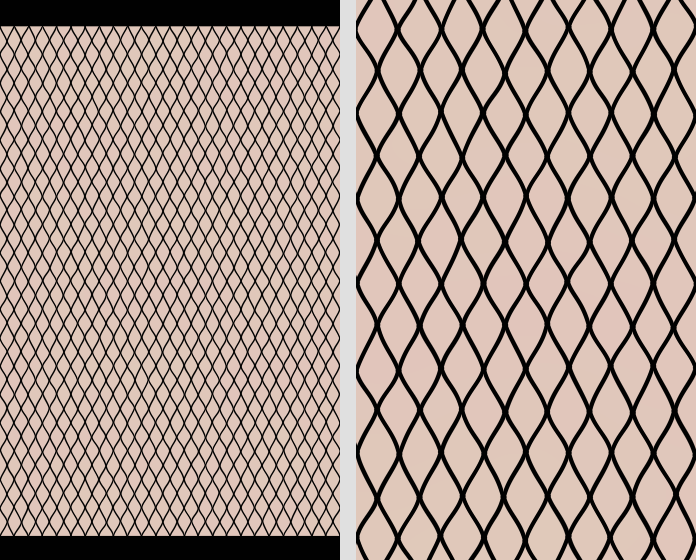
Left, the full canvas; right, a detail of the centre.
This pattern is drawn by a Shadertoy shader. Its source:

```glsl
// Black net of wavy strands over pale skin-toned diamonds, between two dark bars.
// Neighbouring strands swing in opposite phase and meet at knots; gradient noise
// bends them a little, and a hash tints each diamond.

const float COLUMNS = 24.0;
const float HALF_ROWS = 36.0;
const float BAR_BOTTOM = 0.043;
const float BAR_TOP = 0.953;
const float PI = 3.14159265;

const vec3 INK = vec3(0.004);
const vec3 PINK = vec3(0.882, 0.772, 0.735);
const vec3 SAND = vec3(0.878, 0.788, 0.728);

float hash(vec2 p) {
    vec3 q = fract(vec3(p.xyx) * 0.1031);
    q += dot(q, q.yzx + 33.33);
    return fract((q.x + q.y) * q.z);
}

vec2 gradient(vec2 cell) {
    float angle = 2.0 * PI * hash(cell);
    return vec2(cos(angle), sin(angle));
}

float gradientNoise(vec2 p) {
    vec2 i = floor(p), f = fract(p);
    vec2 s = f * f * f * (f * (f * 6.0 - 15.0) + 10.0);
    vec2 e = vec2(0.0, 1.0);
    float a = dot(gradient(i), f);
    float b = dot(gradient(i + e.yx), f - e.yx);
    float c = dot(gradient(i + e.xy), f - e.xy);
    float d = dot(gradient(i + e.yy), f - e.yy);
    return mix(mix(a, b, s.x), mix(c, d, s.x), s.y);
}

// Swing of a strand: a zigzag with softened turns, +1 at even heights
float swing(float y) {
    float zigzag = 1.0 - 2.0 * abs(mod(y + 1.0, 2.0) - 1.0);
    return mix(zigzag, cos(PI * y), 0.45);
}

// Distance to the centre line of the nearest strand
float strandDistance(vec2 p, float reach) {
    float wave = swing(p.y);
    float slope = reach * (swing(p.y + 0.02) - swing(p.y - 0.02)) / 0.04;
    float nearest = 1.0;
    float base = floor(p.x * 2.0);
    for (int i = -1; i <= 1; i++) {
        float k = base + float(i);
        float side = 1.0 - 2.0 * mod(k, 2.0);
        float x = 0.5 * k + 0.25 - side * reach * wave;
        nearest = min(nearest, abs(p.x - x));
    }
    return nearest * inversesqrt(1.0 + slope * slope);
}

// Small upright knot where two strands meet
float knotDistance(vec2 p) {
    float row = floor(p.y + 0.5);
    float x = p.x - 0.5 * mod(row, 2.0);
    vec2 d = vec2(x - floor(x + 0.5), p.y - row);
    return length(d * vec2(1.0, 0.6));
}

float coverage(float d, float pixel) {
    return 1.0 - smoothstep(-0.65 * pixel, 0.65 * pixel, d);
}

vec3 diamondColour(vec2 p) {
    vec2 id = floor(vec2(p.x + 0.5 * p.y, p.x - 0.5 * p.y)) + 64.0;
    float drift = gradientNoise(p * 0.19 + 7.3);
    return mix(PINK, SAND, clamp(0.3 + 0.7 * drift + 0.4 * hash(id), 0.0, 1.0));
}

void mainImage(out vec4 fragColor, in vec2 fragCoord) {
    vec2 uv = fragCoord / iResolution.xy;
    float pixel = COLUMNS / iResolution.x;

    // Net space: one unit is a column across and half a row up
    float height = (uv.y - BAR_BOTTOM) / (BAR_TOP - BAR_BOTTOM);
    vec2 p = vec2(uv.x * COLUMNS, height * HALF_ROWS);

    // Uneven hand of the weave
    vec2 bend = vec2(gradientNoise(p * 0.83 + 11.7), gradientNoise(p * 0.71 + 41.2));
    vec2 net = p + bend * vec2(0.06, 0.14);

    // Strands and knots
    float strand = strandDistance(net, 0.242) - 0.050;
    float knot = knotDistance(net) - 0.072;
    float ink = coverage(min(strand, knot), pixel);

    // Bars above and below
    float edge = max(BAR_BOTTOM - uv.y, uv.y - BAR_TOP) * iResolution.y;
    ink = max(ink, clamp(edge + 0.5, 0.0, 1.0));

    fragColor = vec4(mix(diamondColour(net), INK, ink), 1.0);
}
```
